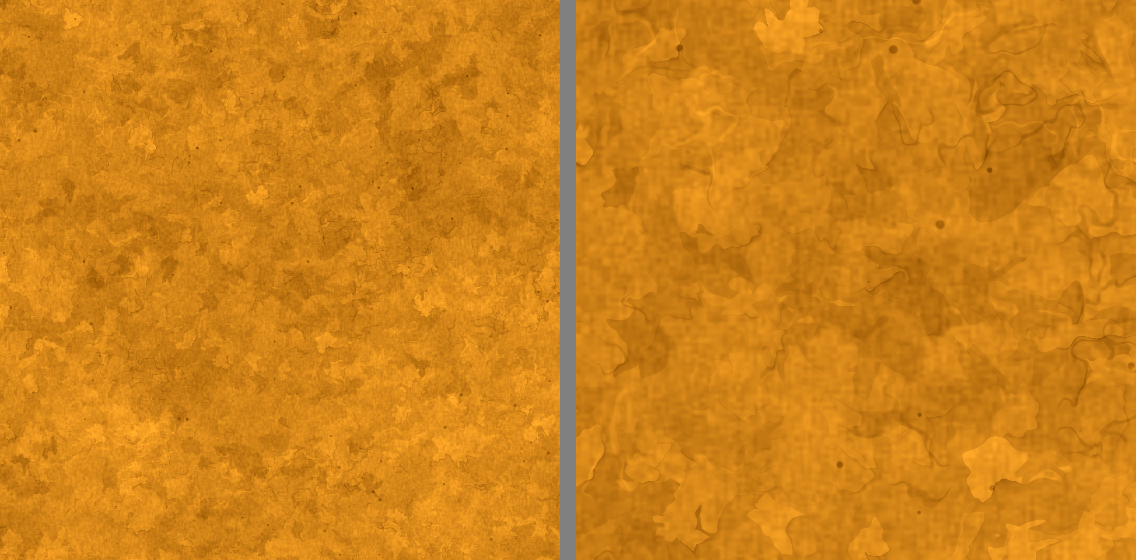
Left, the full canvas; right, a detail of the centre.
A WebGL 2 fragment shader for this texture:

```glsl
#version 300 es
precision highp float;

uniform vec2 u_resolution;
out vec4 fragColor;

const float TAU = 6.2831853;
const float MEAN_TONE = 0.58;
const int LAYERS = 5;

float hash(vec2 p) {
    vec3 q = fract(vec3(p.xyx) * 0.1031);
    q += dot(q, q.yzx + 33.33);
    return fract((q.x + q.y) * q.z);
}

float noise(vec2 p) {
    vec2 cell = floor(p), f = fract(p);
    f = f * f * (3.0 - 2.0 * f);
    float low = mix(hash(cell), hash(cell + vec2(1, 0)), f.x);
    float high = mix(hash(cell + vec2(0, 1)), hash(cell + vec2(1, 1)), f.x);
    return mix(low, high, f.y);
}

float fbm(vec2 p) {
    float sum = 0.0, gain = 0.5;
    for (int i = 0; i < 4; i++) {
        sum += gain * noise(p);
        p = mat2(1.6, 1.2, -1.2, 1.6) * p + 17.3;
        gain *= 0.5;
    }
    return sum / 0.9375;
}

mat2 rotation(float angle) {
    float c = cos(angle), s = sin(angle);
    return mat2(c, s, -s, c);
}

// Signed distance to a toothed, uneven flake, in cell units
float flakeDistance(vec2 q, float seed) {
    q = rotation(seed * TAU) * q;
    q.y *= mix(1.0, 2.3, fract(seed * 7.3));
    float len = length(q);
    vec2 dir = q / max(len, 1e-4);
    float teeth = floor(3.0 + 6.0 * fract(seed * 13.7));
    float tooth = abs(fract(atan(q.y, q.x) / TAU * teeth + seed) - 0.5);
    float radius = 0.14 + 0.42 * noise(dir * 2.2 + seed * 91.0) + 0.42 * tooth;
    return len - radius;
}

// Paints one scattered layer of flakes over the given tone
float paintFlakes(float tone, vec2 p, float scale, float layer, float pixel) {
    vec2 grid = p * scale, home = floor(grid);
    for (int k = 0; k < 9; k++) {
        vec2 cell = home + vec2(k % 3, k / 3) - 1.0;
        vec2 key = cell + layer * 57.0 + 11.0;
        float seed = hash(key + 3.7);
        if (hash(key + 71.9) > 0.8) continue;
        vec2 center = cell + vec2(hash(key), hash(key + 29.1));
        vec2 q = grid - center;
        float d = flakeDistance(q, seed) / scale;
        vec2 dir = q / max(length(q), 1e-4);

        // Edges are crisp on most sides and slightly worn on one
        float worn = smoothstep(0.3, 1.0, dot(dir, vec2(cos(seed * 40.0), sin(seed * 40.0))));
        float soft = pixel * 0.6 + worn * 0.1 / scale;
        float mask = 1.0 - smoothstep(-soft, pixel * 0.6, d);
        float shade = 1.0 - smoothstep(0.0, 0.005, d);
        shade *= (1.0 - mask) * (1.0 - worn) * max(0.0, dot(dir, vec2(0.8, -0.6)));

        float local = noise(center / scale * vec2(5.0, 8.0) + 4.0) - 0.5;
        float flakeTone = MEAN_TONE + 0.68 * local + 0.76 * (hash(key + 47.3) - 0.5);
        flakeTone += 0.12 * dot(q, vec2(-0.6, 0.8));
        float opacity = mix(0.3, 0.88, hash(key + 13.1));
        tone = mix(tone, flakeTone, mask * opacity) - 0.4 * shade * opacity;
    }
    return tone;
}

// Short broken lines along a noise contour
float cracks(vec2 p, float scale, float offset) {
    float contour = abs(noise(p * scale + offset) - 0.5);
    float gate = smoothstep(0.66, 0.74, noise(p * 17.0 + offset * 2.0));
    return gate * (1.0 - smoothstep(0.02, 0.07, contour));
}

// Sparse round pits
float pits(vec2 p, float scale) {
    vec2 cell = floor(p * scale);
    vec2 center = 0.3 + 0.4 * vec2(hash(cell + 5.0), hash(cell + 8.0));
    float size = 0.1 + 0.16 * hash(cell + 2.0);
    float d = length(fract(p * scale) - center);
    return step(0.98, hash(cell + 19.0)) * (1.0 - smoothstep(size * 0.5, size, d));
}

void main() {
    vec2 p = gl_FragCoord.xy / u_resolution.y;
    float pixel = 1.0 / u_resolution.y;

    // Torn outlines come from a rough warp with a fine ragged part
    vec2 warp = vec2(fbm(p * 24.0), fbm(p * 24.0 + 43.0)) - 0.5;
    vec2 ragged = vec2(noise(p * 120.0), noise(p * 120.0 + 71.0)) - 0.5;
    vec2 torn = p + 0.036 * warp + 0.006 * ragged;

    float tone = MEAN_TONE + 0.6 * (fbm(p * vec2(5.0, 8.0)) - 0.5);
    for (int i = 0; i < LAYERS; i++) {
        float scale = 6.0 * pow(1.48, float(i));
        tone = paintFlakes(tone, torn, scale, float(i), pixel);
    }

    // Stains, fibres and cloth grain
    tone += 0.32 * (fbm(p * vec2(38.0, 60.0) + 9.0) - 0.5);
    tone += 0.27 * (noise(p * vec2(400.0, 170.0)) - 0.5);
    tone += 0.25 * (noise(p * vec2(230.0, 420.0) + 31.0) - 0.5);
    tone += 0.22 * cracks(torn, 52.0, 6.0) - 0.28 * cracks(torn, 64.0, 23.0);
    tone -= 0.7 * pits(p, 70.0);

    vec3 dark = vec3(0.66, 0.39, 0.038), light = vec3(0.95, 0.615, 0.135);
    fragColor = vec4(clamp(mix(dark, light, tone), 0.0, 1.0), 1.0);
}
```
